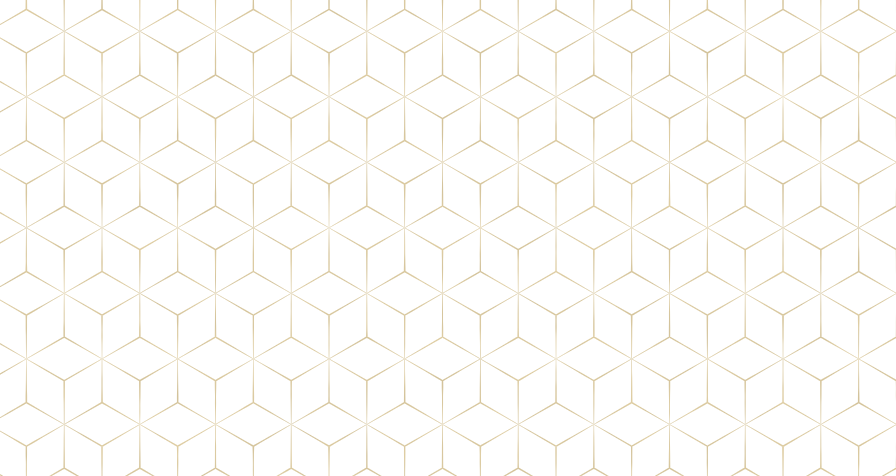
Give the GLSL for this pattern, as a Shadertoy shader.

```glsl
const float PI = 3.14159265;
const float SPACING = 0.08445;            // star to star, in canvas widths
const vec2 STAR_ANCHOR = vec2(0.3672, 0.277);
const vec3 PAPER = vec3(1.0);
const vec3 GOLD = vec3(0.85, 0.785, 0.625);

float hash(vec2 p) {
    return fract(sin(dot(p, vec2(127.1, 311.7))) * 43758.5453);
}

float noise(vec2 p) {
    vec2 i = floor(p);
    vec2 f = fract(p);
    f = f * f * (3.0 - 2.0 * f);
    float low = mix(hash(i), hash(i + vec2(1.0, 0.0)), f.x);
    float high = mix(hash(i + vec2(0.0, 1.0)), hash(i + 1.0), f.x);
    return mix(low, high, f.y);
}

// Offset from the nearest point of a unit triangular lattice
vec2 nearestStar(vec2 p) {
    vec2 period = vec2(1.0, sqrt(3.0));
    vec2 a = mod(p + 0.5 * period, period) - 0.5 * period;
    vec2 b = mod(p, period) - 0.5 * period;
    return dot(a, a) < dot(b, b) ? a : b;
}

// Turn every one of the six spokes onto the positive x axis
vec2 foldSpokes(vec2 p) {
    float angle = mod(atan(p.y, p.x), PI / 3.0) - PI / 6.0;
    return length(p) * vec2(cos(angle), sin(angle));
}

// Share of a pixel covered by a stroke, exact for hairlines too
float strokeCoverage(float dist, float halfWidth, float pixel) {
    float upper = min(dist + 0.5 * pixel, halfWidth);
    float lower = max(dist - 0.5 * pixel, -halfWidth);
    return clamp((upper - lower) / pixel, 0.0, 1.0);
}

// Strokes are fine at the stars and swell toward the three-way joints
float taperedHalfWidth(float along, float wear) {
    return mix(0.0036, 0.0101, clamp(along, 0.0, 1.0)) * mix(0.85, 1.15, wear);
}

void mainImage(out vec4 fragColor, in vec2 fragCoord) {
    vec2 p = (fragCoord / iResolution.x - STAR_ANCHOR) / SPACING;
    float pixel = 1.0 / (iResolution.x * SPACING);

    // Six spokes from each star join into a net of rhombic cubes
    vec2 spoke = foldSpokes(nearestStar(p));
    float along = spoke.x * sqrt(3.0);

    // Slight unevenness of the gilding
    float wear = noise(p * 9.0);
    float halfWidth = taperedHalfWidth(along, wear);
    float ink = strokeCoverage(abs(spoke.y), halfWidth, pixel);
    vec3 gilt = GOLD * mix(0.97, 1.03, noise(p * 4.0 + 17.0));

    fragColor = vec4(mix(PAPER, gilt, ink), 1.0);
}
```
